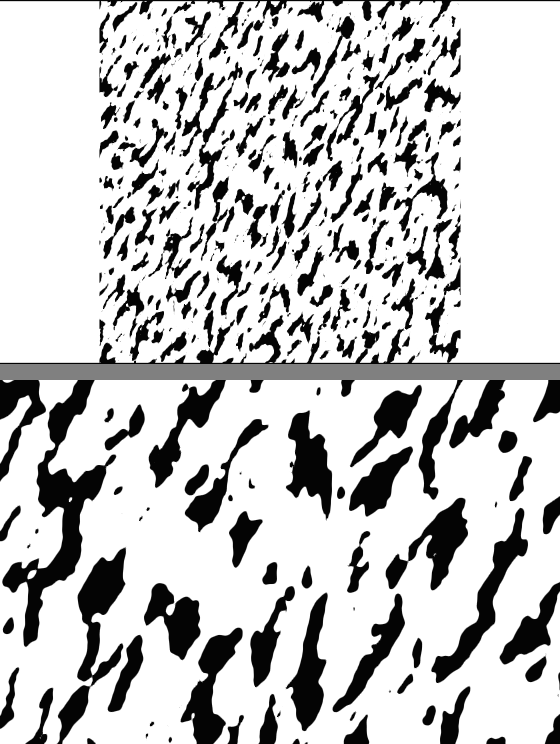
Top, the full canvas; bottom, a detail of the centre.
Reproduce this texture procedurally as a Shadertoy shader.

```glsl
// A square panel of black, slanted, ragged flecks on white, between two thin rules.
// Stretched gradient noise is warped, layered and cut at a threshold;
// edges are softened by the local slope of the field.

const vec3  PAPER = vec3(1.0);
const vec3  INK = vec3(0.015);
const float PANEL_HALF_WIDTH = 0.496;          // in canvas heights
const float RULE_THICKNESS = 0.0032;
const vec2  GRAIN_DIR = vec2(0.423, 0.906);    // long axis of the flecks
const vec2  GRAIN_SIZE = vec2(0.0245, 0.062);  // across, along
const float WARP_SCALE = 15.0;
const float WARP_AMOUNT = 0.016;
const float DETAIL_GAIN = 0.45;
const float RAGGED_SCALE = 95.0;
const float RAGGED_GAIN = 0.16;
const float INK_THRESHOLD = 0.153;
const float EDGE_SOFTNESS = 0.6;

// Integer hash giving a unit gradient for a lattice point
vec2 latticeGradient(vec2 cell) {
    uvec2 q = uvec2(ivec2(cell) + 4096);
    uint h = q.x * 1597334673u ^ q.y * 3812015801u;
    h = (h ^ (h >> 16)) * 2146121005u;
    h = (h ^ (h >> 15)) * 2221713035u;
    h ^= h >> 16;
    vec2 unit = vec2(h & 65535u, h >> 16) / 65535.0;
    return normalize(unit - 0.5);
}

float gradientNoise(vec2 p) {
    vec2 i = floor(p), f = p - i;
    vec2 u = f * f * f * (f * (f * 6.0 - 15.0) + 10.0);
    vec2 e = vec2(1.0, 0.0);
    float a = dot(latticeGradient(i), f);
    float b = dot(latticeGradient(i + e.xy), f - e.xy);
    float c = dot(latticeGradient(i + e.yx), f - e.yx);
    float d = dot(latticeGradient(i + e.xx), f - e.xx);
    return mix(mix(a, b, u.x), mix(c, d, u.x), u.y);
}

// Positive inside a fleck
float fleckField(vec2 p) {
    vec2 bend = vec2(gradientNoise(p * WARP_SCALE + 31.7),
                     gradientNoise(p * WARP_SCALE + 87.3));
    vec2 w = p + WARP_AMOUNT * bend;
    vec2 across = vec2(GRAIN_DIR.y, -GRAIN_DIR.x);
    vec2 grain = vec2(dot(w, across), dot(w, GRAIN_DIR)) / GRAIN_SIZE;
    float field = gradientNoise(grain);
    field += DETAIL_GAIN * gradientNoise(grain * 2.1 + 17.4);
    field += RAGGED_GAIN * gradientNoise(p * RAGGED_SCALE + 53.1);
    return field - INK_THRESHOLD;
}

void mainImage(out vec4 fragColor, in vec2 fragCoord) {
    float pixel = 1.0 / iResolution.y;
    vec2 p = (fragCoord - 0.5 * iResolution.xy) * pixel;

    // Flecks, clipped to the panel
    float field = fleckField(p);
    float soft = EDGE_SOFTNESS * max(fwidth(field), 1e-4);
    float ink = smoothstep(-soft, soft, field);
    ink *= clamp((PANEL_HALF_WIDTH - abs(p.x)) / pixel + 0.5, 0.0, 1.0);

    // Rules along the top and bottom
    float ruleEdge = abs(p.y) - (0.5 - RULE_THICKNESS);
    ink = max(ink, clamp(ruleEdge / pixel + 0.5, 0.0, 1.0));

    fragColor = vec4(mix(PAPER, INK, ink), 1.0);
}
```
